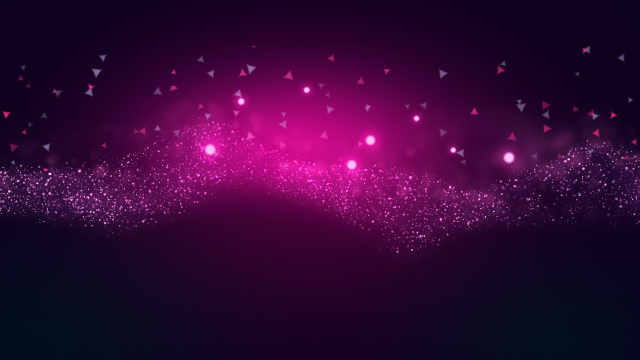
This background is drawn by a Shadertoy shader. Its source:

```glsl
// A wavy ribbon of glittering dust crosses a magenta glow on a dark violet field.
// Two curves bound the ribbon; hashed, rotated grids scatter dust, soft discs and
// small triangles, and a few bright lights are added on top.

#define GLOW_CENTRE vec2(0.82, 0.605)
#define GLOW_COLOUR vec3(0.54, 0.02, 0.33)
#define HALO_COLOUR vec3(0.21, 0.005, 0.085)
#define NIGHT_COLOUR vec3(0.045, 0.002, 0.115)
#define TEAL_COLOUR vec3(0.005, 0.055, 0.11)
#define DUST_COLOUR vec3(0.80, 0.50, 0.74)
#define SAND_COLOUR vec3(0.82, 0.58, 0.70)
#define ROSE_COLOUR vec3(0.52, 0.23, 0.38)
#define DUST_LAYERS 7
#define TRIANGLE_LAYERS 3
#define TRIANGLE_CELL 0.105

float hash(vec2 p) {
    vec3 q = fract(vec3(p.xyx) * 0.1031);
    q += dot(q, q.yzx + 33.33);
    return fract((q.x + q.y) * q.z);
}

float noise(vec2 p) {
    vec2 i = floor(p), f = fract(p);
    f = f * f * (3.0 - 2.0 * f);
    return mix(mix(hash(i), hash(i + vec2(1, 0)), f.x),
               mix(hash(i + vec2(0, 1)), hash(i + vec2(1, 1)), f.x), f.y);
}

mat2 rotation(float a) {
    float c = cos(a), s = sin(a);
    return mat2(c, s, -s, c);
}

float bump(float x, float centre, float width) {
    float d = (x - centre) / width;
    return exp(-d * d);
}

// Upper and lower bounds of the ribbon
float crest(float x) {
    return 0.525 + 0.125 * bump(x, 0.58, 0.20) + 0.075 * bump(x, 1.66, 0.12)
         - 0.06 * bump(x, 1.31, 0.13);
}

float trough(float x) {
    return 0.365 + 0.095 * bump(x, 0.71, 0.22) - 0.025 * bump(x, 0.33, 0.13)
         - 0.095 * bump(x, 1.12, 0.13) + 0.03 * bump(x, 0.0, 0.2);
}

float ribbon(vec2 p) {
    float t = (p.y - trough(p.x)) / (crest(p.x) - trough(p.x));
    return smoothstep(-0.15, 0.45, t) * (1.0 - smoothstep(0.8, 1.12, t));
}

// Jittered discs, one per cell; returns coverage and a random shade
vec2 scatter(vec2 p, float cell, float seed, float soft) {
    vec2 q = rotation(seed * 0.9 + 0.4) * p / cell + seed * 37.0 + 90.0;
    vec2 id = floor(q);
    vec2 jitter = vec2(hash(id + seed), hash(id + seed + 51.7)) - 0.5;
    float radius = mix(0.20, 0.36, hash(id + 13.1));
    float d = length(fract(q) - 0.5 - jitter * 0.3);
    return vec2(1.0 - smoothstep(radius * (1.0 - soft), radius, d), hash(id + 77.3));
}

float triangle(vec2 p, float r) {
    return max(abs(p.x) * 0.866 + p.y * 0.5, -p.y) - r;
}

vec3 background(vec2 p) {
    vec3 col = NIGHT_COLOUR;
    vec2 left = (p - vec2(0.13, 0.06)) / vec2(0.45, 0.27);
    vec2 right = (p - vec2(1.52, 0.06)) / vec2(0.34, 0.22);
    col = mix(col, TEAL_COLOUR, min(exp(-dot(left, left)) + exp(-dot(right, right)), 1.0));
    vec2 g = (p - GLOW_CENTRE) / vec2(0.38, 0.19);
    vec2 h = (p - vec2(0.86, 0.50)) / vec2(0.54, 0.38);
    float above = smoothstep(-0.09, 0.09, p.y - trough(p.x));
    col += GLOW_COLOUR * exp(-dot(g, g)) * mix(0.25, 1.0, above);
    return col + HALO_COLOUR * exp(-dot(h, h));
}

void mainImage(out vec4 fragColor, in vec2 fragCoord) {
    vec2 p = fragCoord / iResolution.y;
    float edge = 1.2 / iResolution.y;
    vec3 col = background(p);
    vec2 fromGlow = (p - GLOW_CENTRE) * vec2(2.4, 4.5);
    float heart = exp(-dot(fromGlow, fromGlow));
    float band = ribbon(p);
    float top = crest(p.x);

    // Haze in the ribbon and out-of-focus discs along its crest
    float cloud = noise(p * 9.0) * 0.6 + noise(p * 23.0) * 0.4;
    float leftSide = bump(p.x, 0.08, 0.28);
    col += vec3(0.12, 0.05, 0.11) * band * cloud * (1.0 + 1.4 * leftSide);
    float mist = bump(p.y, top + 0.015, 0.065);
    float rightMist = bump(p.x, 1.36, 0.2) * bump(p.y, 0.58, 0.085);
    col += ROSE_COLOUR * cloud * cloud * (0.3 * mist + 0.75 * rightMist);
    for (int i = 0; i < 3; i++) {
        vec2 disc = scatter(p, 0.065 + 0.02 * float(i), float(i) + 3.0, 0.8);
        col += ROSE_COLOUR * disc.x * disc.y * (0.18 * mist + 0.08 * band);
    }

    // Fine dust, gathered on the crest line and on a strand above the trough
    float strand = bump(p.y, trough(p.x) + 0.055, 0.035) * (1.0 - smoothstep(1.1, 1.35, p.x));
    float density = band * (0.06 + 0.42 * cloud) + 0.22 * bump(p.y, top, 0.016)
                  + 0.2 * strand * cloud + 0.22 * leftSide * band + 0.04 * mist;
    vec3 dustTint = mix(DUST_COLOUR, SAND_COLOUR, leftSide);
    dustTint = mix(dustTint, vec3(0.80, 0.36, 0.70), heart);
    for (int i = 0; i < DUST_LAYERS; i++) {
        float k = float(i);
        vec2 dust = scatter(p, 0.0090 + 0.0015 * k, k + 1.0, 0.85);
        float present = smoothstep(0.0, 0.10, density - dust.y);
        float sparkle = 0.15 + 0.95 * pow(fract(dust.y * 57.0), 4.0);
        col += dustTint * dust.x * present * sparkle * (1.0 - 0.35 * heart);
    }

    // Floating triangles
    for (int i = 0; i < TRIANGLE_LAYERS; i++) {
        float k = float(i) * 19.0;
        vec2 q = p / TRIANGLE_CELL + vec2(0.37, 0.61) * k;
        vec2 id = floor(q);
        vec2 offset = vec2(hash(id + k), hash(id + k + 8.3)) - 0.5;
        vec2 local = (fract(q) - 0.5 - offset * 0.65) * TRIANGLE_CELL;
        float pick = hash(id + k + 31.0), shade = hash(id + k + 47.0);
        float size = mix(0.003, 0.0075, hash(id + k + 63.0));
        float d = triangle(rotation(floor(shade * 4.0) * 1.5708 + offset.x) * local, size);
        float zone = smoothstep(0.52, 0.58, p.y) * (1.0 - smoothstep(0.72, 0.95, p.y));
        vec3 tint = mix(vec3(0.88, 0.16, 0.48), vec3(0.50, 0.45, 0.62), step(0.5, shade));
        tint = mix(tint, vec3(0.95, 0.40, 0.85), heart * 0.7);
        float visible = step(pick, 0.62 * zone) * mix(0.4, 0.95, fract(shade * 7.0));
        col = mix(col, tint, visible * (1.0 - smoothstep(-edge, edge, d)));
    }

    // Bright lights: position and radius
    vec3 lights[8] = vec3[8](vec3(0.584, 0.584, 0.016), vec3(0.977, 0.542, 0.014),
        vec3(1.029, 0.610, 0.014), vec3(1.414, 0.562, 0.016), vec3(1.157, 0.671, 0.007),
        vec3(0.670, 0.718, 0.009), vec3(0.852, 0.750, 0.008), vec3(1.259, 0.583, 0.007));
    for (int i = 0; i < 8; i++) {
        float d = length(p - lights[i].xy), r = lights[i].z;
        col += vec3(0.55, 0.08, 0.42) * exp(-d * d / (r * r * 4.0)) * 0.5;
        col = mix(col, vec3(1.0, 0.75, 0.97), 1.0 - smoothstep(r * 0.5, r + edge, d));
    }
    fragColor = vec4(clamp(col, 0.0, 1.0), 1.0);
}
```
